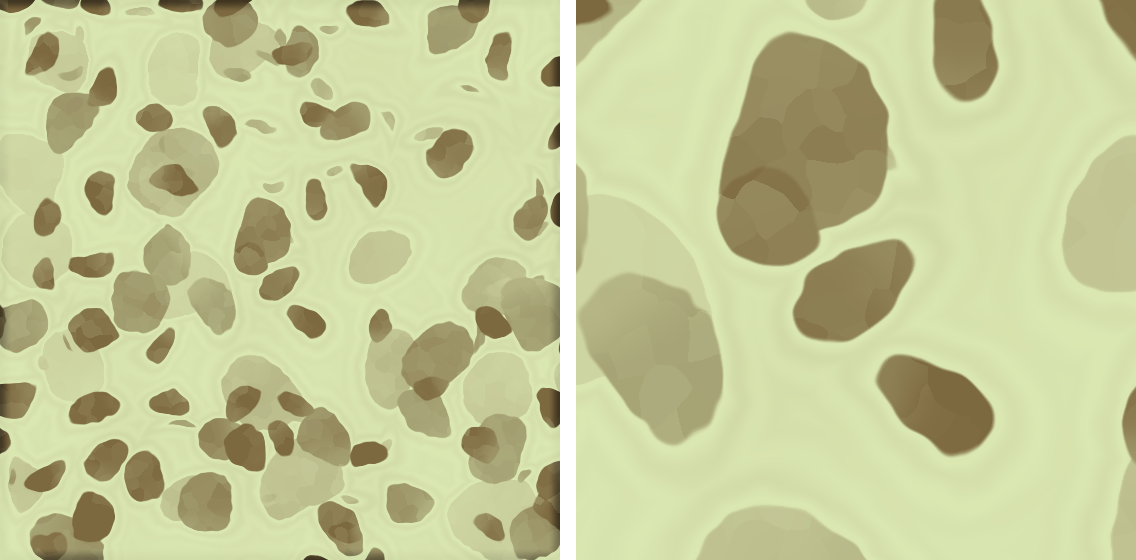
Left: the whole. Right: its middle third, enlarged.
A WebGL 2 fragment shader for this pattern:

```glsl
#version 300 es
precision highp float;

uniform vec2 u_resolution;
out vec4 fragColor;

struct Layer {
    float cells;     // grid cells across the canvas
    float presence;  // share of cells holding a spot
    vec2 size;       // long radius range, canvas units
    vec2 stretch;    // short radius over long radius
    vec2 tone;       // darkness range
    float seed;
};

const Layer PALE  = Layer(5.0, 0.62, vec2(0.050, 0.082), vec2(0.60, 0.95), vec2(0.12, 0.34), 3.0);
const Layer OLIVE = Layer(6.0, 0.68, vec2(0.042, 0.068), vec2(0.60, 0.95), vec2(0.48, 0.78), 17.0);
const Layer DARK  = Layer(8.5, 0.68, vec2(0.030, 0.046), vec2(0.50, 0.85), vec2(0.85, 1.05), 41.0);
const Layer FLECK = Layer(11.0, 0.28, vec2(0.014, 0.026), vec2(0.30, 0.60), vec2(0.20, 0.60), 59.0);

const vec3 GROUND = vec3(0.855, 0.905, 0.695);
const vec3 SAND   = vec3(0.76, 0.77, 0.58);
const vec3 MOSS   = vec3(0.65, 0.64, 0.46);
const vec3 UMBER  = vec3(0.58, 0.53, 0.36);
const vec3 BROWN  = vec3(0.49, 0.41, 0.25);

const float WARP_SCALE = 15.0;
const float WARP_AMOUNT = 0.022;
const float ROUGH_SCALE = 75.0;
const float ROUGH_AMOUNT = 0.005;
const float FACETS = 40.0;
const float FACET_CONTRAST = 0.34;
const float BEND = 0.5;
const float RIPPLE_FREQ = 300.0;
const float RIPPLE_DECAY = 50.0;
const float RIPPLE_TONE = 0.06;
const float EDGE_SOFTNESS = 0.0014;
const float BORDER = 0.022;
const float BORDER_SHADE = 0.5;

float hash(vec2 p) {
    return fract(sin(dot(p, vec2(127.1, 311.7))) * 43758.5);
}

vec2 hash2(vec2 p) {
    return vec2(hash(p), hash(p + 37.3));
}

float noise(vec2 p) {
    vec2 i = floor(p), f = fract(p);
    f = f * f * (3.0 - 2.0 * f);
    return mix(mix(hash(i), hash(i + vec2(1, 0)), f.x),
               mix(hash(i + vec2(0, 1)), hash(i + vec2(1, 1)), f.x), f.y);
}

vec2 warp(vec2 p, float scale) {
    return vec2(noise(p * scale), noise(p * scale + 91.7)) - 0.5;
}

// Centre of the nearest brush facet
vec2 facetCentre(vec2 p) {
    vec2 cell = floor(p * FACETS), best = p;
    float bestDist = 1e3;
    for (int y = -1; y <= 1; y++)
    for (int x = -1; x <= 1; x++) {
        vec2 id = cell + vec2(x, y);
        vec2 centre = (id + hash2(id + 7.0)) / FACETS;
        float dist = distance(p, centre);
        if (dist < bestDist) { bestDist = dist; best = centre; }
    }
    return best;
}

// Scattered bent superellipses, laid over the tone so far
void paintLayer(Layer layer, vec2 p, float grain, inout float tone, inout float nearest) {
    vec2 cell = floor(p * layer.cells);
    float soft = max(EDGE_SOFTNESS, 0.7 / min(u_resolution.x, u_resolution.y));
    float cover = 0.0, paint = 0.0;
    for (int y = -1; y <= 1; y++)
    for (int x = -1; x <= 1; x++) {
        vec2 id = cell + vec2(x, y), key = id + layer.seed;
        if (hash(key) > layer.presence) continue;
        vec2 centre = (id + mix(vec2(0.15), vec2(0.85), hash2(key + 11.0))) / layer.cells;
        float angle = 6.2832 * hash(key + 23.0), c = cos(angle), s = sin(angle);
        vec2 q = mat2(c, -s, s, c) * (p - centre);
        float longR = mix(layer.size.x, layer.size.y, hash(key + 5.0));
        vec2 radii = longR * vec2(1.0, mix(layer.stretch.x, layer.stretch.y, hash(key + 29.0)));
        q.y += BEND * (hash(key + 31.0) - 0.5) * q.x * q.x / longR;

        float power = mix(1.6, 2.5, hash(key + 43.0));
        vec2 k = pow(abs(q) / radii, vec2(power));
        float dist = (pow(k.x + k.y, 1.0 / power) - 1.0) * radii.y;
        float mask = 1.0 - smoothstep(-soft, soft, dist);
        float fade = 0.28 * hash(key + 53.0) * smoothstep(-0.1, 0.9, q.x / longR);
        float spot = mix(layer.tone.x, layer.tone.y, hash(key + 61.0)) * (1.0 - fade + grain);
        paint = max(paint, spot * step(0.001, mask));
        cover = max(cover, mask);
        nearest = min(nearest, dist);
    }
    tone = mix(tone, paint, cover);
}

vec3 palette(float tone) {
    float t = clamp(tone, 0.0, 1.0) * 4.0;
    vec3 color = mix(GROUND, SAND, clamp(t, 0.0, 1.0));
    color = mix(color, MOSS, clamp(t - 1.0, 0.0, 1.0));
    color = mix(color, UMBER, clamp(t - 2.0, 0.0, 1.0));
    return mix(color, BROWN, clamp(t - 3.0, 0.0, 1.0));
}

void main() {
    vec2 p = gl_FragCoord.xy / min(u_resolution.x, u_resolution.y);
    vec2 facet = facetCentre(p + 0.012 * warp(p, 60.0));
    float grain = FACET_CONTRAST * (noise(facet * 26.0) - 0.5) + 0.1 * (hash(facet) - 0.5);
    vec2 shaped = p + WARP_AMOUNT * warp(p, WARP_SCALE) + ROUGH_AMOUNT * warp(p, ROUGH_SCALE);

    float tone = 0.03 + 0.05 * (noise(p * 9.0) - 0.5), nearest = 1.0;
    paintLayer(PALE, shaped, grain, tone, nearest);
    paintLayer(FLECK, shaped, grain, tone, nearest);
    paintLayer(OLIVE, shaped, grain, tone, nearest);
    paintLayer(DARK, shaped, grain, tone, nearest);

    // Faint ripples around the spots
    float gap = max(nearest, 0.0);
    tone -= step(0.0, nearest) * RIPPLE_TONE * cos(gap * RIPPLE_FREQ) * exp(-gap * RIPPLE_DECAY);

    // Spots darken at the canvas border
    vec2 inset = min(gl_FragCoord.xy, u_resolution - gl_FragCoord.xy) / u_resolution;
    float border = 1.0 - smoothstep(0.0, BORDER, min(inset.x, inset.y));
    vec3 color = palette(tone) * (1.0 - BORDER_SHADE * border * clamp(tone, 0.06, 1.0));
    fragColor = vec4(color, 1.0);
}
```
